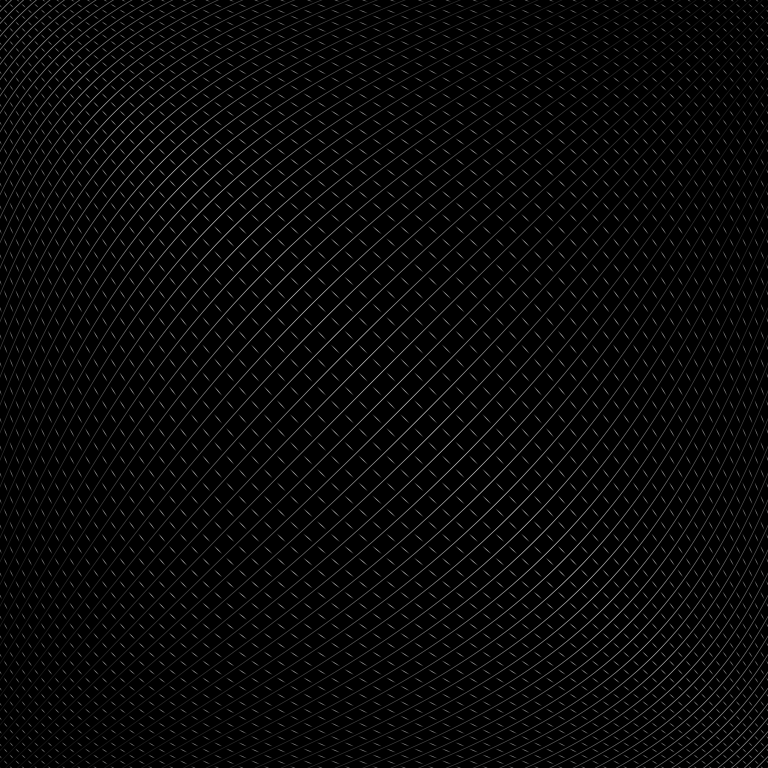
Write a WebGL 2 fragment shader that draws this pattern.

```glsl
#version 300 es
precision highp float;
// A fine diagonal mesh on black, bent over a cushion-like lens so that it
// tightens towards the edges. Rising lines are continuous and fade away from
// the falling diagonal; falling lines survive only as needles between them.

uniform vec2 u_resolution;
out vec4 fragColor;

// Stretches each axis separately, slowly at the centre and fast at the border.
vec2 cushion(vec2 p) {
    vec2 s = p * p;
    return p * (1.0 + s * (0.25 + 0.15 * s));
}

// Derivative of the cushion, used to turn cell units into canvas units.
vec2 cushionSlope(vec2 p) {
    vec2 s = p * p;
    return 1.0 + s * (0.75 + 0.75 * s);
}

// Hairline at canvas distance d, dimmed when a pixel is wider than the line.
float hairline(float d, float pixel) {
    float width = max(0.0009, 0.95 * pixel);
    return (1.0 - smoothstep(0.0, width, d)) * 0.0009 / width;
}

void main() {
    float side = min(u_resolution.x, u_resolution.y);
    float pixel = 1.0 / side;
    vec2 p = (2.0 * gl_FragCoord.xy - u_resolution) / side;

    // Rotated cell coordinates: x runs along rising lines, y across them
    vec2 q = cushion(p);
    vec2 cell = 13.75 * vec2(q.x + q.y, q.x - q.y);
    vec2 offset = abs(fract(cell) - 0.5);
    float cellsPerCanvas = 27.5 * length(cushionSlope(p));
    vec2 dist = offset / cellsPerCanvas;

    // Continuous rising lines, brightest along the falling diagonal
    float along = 0.5 * abs(p.x + p.y);
    float rising = hairline(dist.y, pixel) * 0.8 * exp(-2.0 * along);

    // Falling needles, brightest midway between two rising lines
    float taper = smoothstep(0.12, 0.48, offset.y);
    float falling = hairline(dist.x, pixel) * 0.72 * taper;

    // Slight dimming where the mesh is tightest
    float shade = mix(1.0, 0.72, smoothstep(0.5, 1.0, max(abs(p.x), abs(p.y))));
    fragColor = vec4(vec3(max(rising, falling) * shade), 1.0);
}
```
